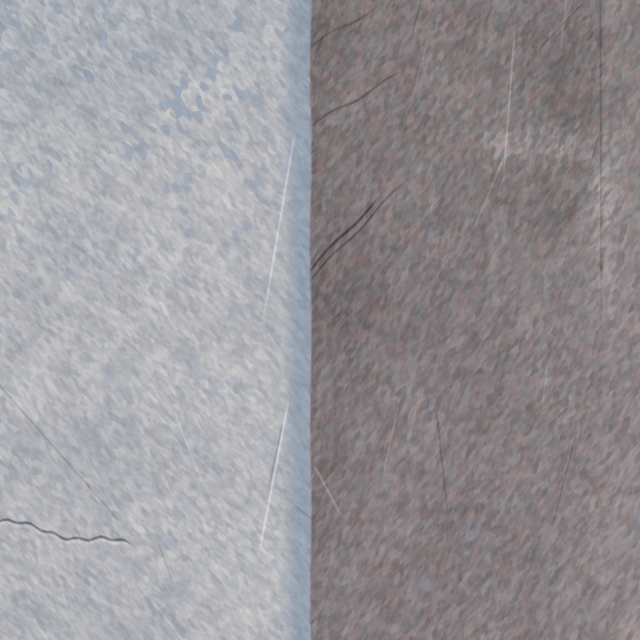
A WebGL 1 fragment shader for this texture:

```glsl
precision highp float;
uniform vec2 u_resolution;

float hash(vec2 p) {
  return fract(sin(dot(p, vec2(127.1, 311.7))) * 43758.55);
}

// Smooth cellular noise: random cell values blended by distance, centred on zero
float cellNoise(vec2 p) {
  vec2 cell = floor(p), f = fract(p);
  float sum = 0.0, total = 0.0;
  for (int j = -1; j <= 1; j++) {
    for (int i = -1; i <= 1; i++) {
      vec2 o = vec2(float(i), float(j)), id = cell + o;
      vec2 d = o + vec2(hash(id), hash(id + 37.3)) - f;
      float w = exp(-7.0 * dot(d, d));
      sum += w * hash(id + 71.9);
      total += w;
    }
  }
  return sum / total - 0.5;
}

// Coordinates along and across a stroke direction
vec2 along(vec2 p, float angle) {
  float c = cos(angle), s = sin(angle);
  return vec2(c * p.x + s * p.y, c * p.y - s * p.x);
}

// Hairline from a to b, fading at its ends
float scratch(vec2 p, vec2 a, vec2 b, float width) {
  vec2 d = b - a;
  float t = dot(p - a, d) / dot(d, d);
  float dist = length(p - a - d * clamp(t, 0.0, 1.0));
  float fade = smoothstep(-0.02, 0.12, t) * (1.0 - smoothstep(0.75, 1.02, t));
  return fade * (1.0 - smoothstep(width * 0.3, width + 0.001, dist));
}

float blob(vec2 p, vec2 centre, vec2 size) {
  vec2 d = (p - centre) / size;
  return exp(-dot(d, d));
}

vec3 lightWall(vec2 p, float grain, float mottle) {
  vec3 col = mix(vec3(0.705, 0.708, 0.725), vec3(0.675, 0.69, 0.715),
                 smoothstep(0.45, 1.0, p.y - 0.4 * p.x));
  col += grain * vec3(0.20, 0.185, 0.16) + mottle * vec3(0.11, 0.095, 0.07);

  // Blue pits, denser towards the upper left
  float pits = cellNoise(along(p, -0.9) * vec2(55.0, 95.0) + 9.0) + 0.4 * mottle;
  pits = smoothstep(0.22, 0.48, pits) * mix(0.25, 0.65, smoothstep(0.3, 1.0, p.y));
  col = mix(col, vec3(0.54, 0.60, 0.68), pits);

  // Bluish rounded corner
  float rim = smoothstep(0.437, 0.468, p.x + 0.012 * mottle + 0.01 * grain);
  col = mix(col, vec3(0.565, 0.615, 0.675) + 0.11 * grain, rim * 0.85);

  // Wandering crack at the lower left
  float crackY = 0.184 - 0.18 * p.x + 0.006 * sin(p.x * 42.0 + 0.3) + 0.002 * sin(p.x * 170.0);
  float crack = 1.0 - smoothstep(0.0008, 0.0035, abs(p.y - crackY));
  float under = 1.0 - smoothstep(0.001, 0.004, abs(p.y - crackY + 0.005));
  float reach = 1.0 - smoothstep(0.19, 0.215, p.x);
  col += reach * (0.05 * under - 0.22 * crack);

  col += 0.09 * scratch(p, vec2(0.462, 0.80), vec2(0.408, 0.48), 0.002);
  col += 0.10 * scratch(p, vec2(0.452, 0.38), vec2(0.402, 0.12), 0.002);
  col -= 0.08 * scratch(p, vec2(0.442, 0.34), vec2(0.418, 0.23), 0.002);
  col -= 0.07 * scratch(p, vec2(-0.02, 0.42), vec2(0.20, 0.17), 0.0018);
  return col;
}

vec3 shadeWall(vec2 p, float grain, float mottle) {
  vec3 col = mix(vec3(0.525, 0.492, 0.502), vec3(0.505, 0.475, 0.478), smoothstep(0.2, 0.9, p.y));
  col += grain * vec3(0.19, 0.185, 0.19) + mottle * 0.075;
  col += 0.035 * cellNoise(along(p, 1.0) * vec2(65.0, 130.0) + 50.0) * vec3(1.0, -0.4, -1.0);

  // Shadow beside the corner, worn patches and a paler strip at the far side
  col -= 0.06 * exp(-max(p.x - 0.486, 0.0) * 22.0) * (0.6 + 0.4 * p.y);
  col -= 0.035 * (blob(p, vec2(0.85, 0.68), vec2(0.075)) + blob(p, vec2(0.88, 0.88), vec2(0.06, 0.1)));
  col -= 0.03 * blob(p, vec2(0.55, 0.45), vec2(0.05, 0.1));
  float halo = blob(p, vec2(0.83, 0.77), vec2(0.09, 0.025)) + blob(p, vec2(0.94, 0.67), vec2(0.025, 0.1));
  col += halo * (0.04 + 0.11 * max(mottle + grain, 0.0));
  col += 0.022 * smoothstep(0.925, 0.95, p.x);

  float bend = 0.003 * sin(p.x * 70.0);
  vec2 q = p + vec2(0.0, bend);
  col -= 0.17 * scratch(q, vec2(0.478, 0.572), vec2(0.605, 0.705), 0.0025);
  col -= 0.11 * scratch(q, vec2(0.48, 0.558), vec2(0.65, 0.735), 0.002);
  col -= 0.10 * scratch(q, vec2(0.48, 0.80), vec2(0.64, 0.895), 0.002);
  col -= 0.08 * scratch(q, vec2(0.48, 0.925), vec2(0.60, 0.995), 0.002);
  col -= 0.08 * scratch(p, vec2(0.682, 0.36), vec2(0.70, 0.19), 0.0018);
  col -= 0.07 * scratch(p, vec2(0.938, 1.05), vec2(0.94, 0.45), 0.0018);
  col += 0.09 * scratch(p, vec2(0.805, 0.96), vec2(0.785, 0.70), 0.0018);
  col += 0.08 * scratch(p, vec2(0.79, 0.76), vec2(0.735, 0.63), 0.002);
  col += 0.10 * scratch(p, vec2(0.49, 0.275), vec2(0.535, 0.19), 0.0022);
  return col;
}

void main() {
  vec2 p = gl_FragCoord.xy / u_resolution;
  float side = smoothstep(0.483, 0.4885, p.x + 0.001 * sin(p.y * 23.0));
  float angle = p.x < 0.486 ? -0.85 : 1.05;

  // Slanted brush grain over broad mottling
  vec2 s = along(p, angle);
  float grain = 0.5 * cellNoise(s * vec2(70.0, 150.0)) + 0.35 * cellNoise(s * vec2(130.0, 260.0) + 20.0);
  float mottle = 0.6 * cellNoise(p * 9.0 + 3.0) + 0.4 * cellNoise(s * vec2(20.0, 36.0) + 80.0);
  vec3 col = mix(lightWall(p, grain, mottle), shadeWall(p, grain, mottle), side);

  // Scattered faint hairlines
  for (int i = 0; i < 18; i++) {
    float k = float(i);
    vec2 a = vec2(hash(vec2(k, 1.0)), hash(vec2(k, 2.0)));
    float turn = (a.x < 0.486 ? -0.85 : 1.15) + 0.8 * (hash(vec2(k, 3.0)) - 0.5);
    vec2 b = a + vec2(cos(turn), sin(turn)) * (0.04 + 0.13 * hash(vec2(k, 4.0)));
    float sameSide = 1.0 - abs(step(0.486, a.x) - side);
    col += sameSide * (mod(k, 2.0) * 0.11 - 0.06) * scratch(p, a, b, 0.0015);
  }
  gl_FragColor = vec4(clamp(col, 0.0, 1.0), 1.0);
}
```
